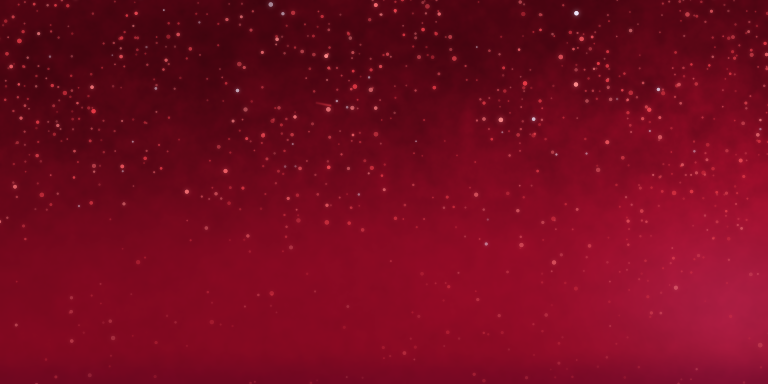
Write a Shadertoy shader that draws this background.

```glsl
// A crimson haze, dark above and glowing pink at the lower right, strewn with
// fine red sparks. Broad gradients and cloud noise make the haze; jittered
// cell grids scatter clustered sparks, denser near the top and on the right.

const vec3 DARK_WINE = vec3(0.285, 0.015, 0.062);
const vec3 CRIMSON = vec3(0.51, 0.033, 0.125);
const vec3 BRIGHT_RED = vec3(0.645, 0.05, 0.17);
const vec3 PINK_GLOW = vec3(0.07, 0.065, 0.10);
const vec3 SPARK_RED = vec3(0.90, 0.22, 0.27);
const vec3 SPARK_ROSE = vec3(1.0, 0.58, 0.58);
const vec3 SPARK_WHITE = vec3(0.95, 0.92, 1.0);

float hash(vec2 p) {
    vec3 q = fract(p.xyx * 0.1031);
    q += dot(q, q.yzx + 33.33);
    return fract((q.x + q.y) * q.z);
}

vec2 hash2(vec2 p) {
    return vec2(hash(p + 17.3), hash(p + 71.9));
}

float noise(vec2 p) {
    vec2 i = floor(p), f = fract(p);
    f = f * f * (3.0 - 2.0 * f);
    float low = mix(hash(i), hash(i + vec2(1, 0)), f.x);
    float high = mix(hash(i + vec2(0, 1)), hash(i + vec2(1, 1)), f.x);
    return mix(low, high, f.y);
}

// Cloud noise centred on zero
float clouds(vec2 p) {
    float sum = 0.0, weight = 0.5;
    for (int i = 0; i < 5; i++) {
        sum += weight * (noise(p) - 0.5);
        p = mat2(1.6, 1.2, -1.2, 1.6) * p + 5.7;
        weight *= 0.5;
    }
    return sum;
}

float blob(vec2 p, vec2 centre, vec2 size) {
    vec2 d = (p - centre) / size;
    return exp(-dot(d, d));
}

// Share of cells that hold a spark at p, gathered into loose clusters
float sparkDensity(vec2 p) {
    float top = smoothstep(0.35, 0.80, p.y);
    float right = blob(p, vec2(1.7, 0.55), vec2(0.35, 0.3));
    float cluster = smoothstep(0.25, 0.75, noise(p * 9.0 + 2.0));
    return (0.07 + 0.26 * top + 0.22 * right) * mix(0.4, 1.7, cluster);
}

vec3 haze(vec2 p) {
    float wisps = clouds(p * vec2(2.5, 4.0));
    float height = p.y - 0.09 * p.x + 0.11 * wisps;
    float lift = 1.0 - smoothstep(0.15, 0.86, height);
    vec3 color = mix(DARK_WINE, CRIMSON, 0.04 + 0.92 * lift);

    // Warmer red from the centre to the right edge
    float warm = 0.72 * blob(p, vec2(2.05, 0.38), vec2(0.62, 0.44))
               + 0.36 * blob(p, vec2(1.20, 0.28), vec2(0.60, 0.30));
    color = mix(color, BRIGHT_RED, min(warm, 1.0));
    color += PINK_GLOW * blob(p, vec2(1.93, 0.20), vec2(0.34, 0.22));

    // Soft and fine mottling, stronger above, and a dimmer lower edge
    float upper = smoothstep(0.30, 0.75, p.y);
    color *= 1.0 + mix(0.08, 0.28, upper) * clouds(p * 9.0 + 3.0);
    color *= 1.0 + mix(0.07, 0.28, upper) * clouds(p * 32.0 + 8.0);
    float floorShade = 1.0 - smoothstep(0.0, 0.10, p.y);
    return color * mix(vec3(1.0), vec3(0.87, 0.82, 1.02), floorShade);
}

// One grid of sparks; cellSize and radius are fractions of the height
vec3 addSparks(vec3 color, vec2 p, float cellSize, float radius, float strength, float seed) {
    vec2 cell = floor(p / cellSize);
    vec2 key = cell + seed;
    vec2 centre = (cell + 0.2 + 0.6 * hash2(key)) * cellSize;
    float present = step(hash(key + 5.1), sparkDensity(centre));

    float pixel = 1.0 / iResolution.y;
    float size = radius * mix(0.7, 1.1, hash(key + 9.7));
    float dist = length(p - centre);
    float core = 1.0 - smoothstep(size - 0.7 * pixel, size + 0.7 * pixel, dist);
    float halo = 0.25 * exp(-dist * dist / (size * size * 2.5));

    float heat = hash(key + 23.4);
    vec3 tint = mix(SPARK_RED, SPARK_ROSE, heat * heat);
    tint = mix(tint, SPARK_WHITE, step(0.96, heat));
    float fade = mix(0.45, 1.0, smoothstep(0.1, 0.6, centre.y));
    float light = strength * fade * mix(0.45, 1.0, hash(key + 41.2));
    return mix(color, tint, present * light * max(core, halo));
}

// A short tapered streak between two points
float streak(vec2 p, vec2 a, vec2 b, float width) {
    vec2 along = b - a;
    float t = clamp(dot(p - a, along) / dot(along, along), 0.0, 1.0);
    float d = length(p - a - along * t) / width;
    return exp(-d * d) * (0.4 + 0.6 * t);
}

void mainImage(out vec4 fragColor, in vec2 fragCoord) {
    vec2 p = fragCoord / iResolution.y;
    p.x *= 2.0 * iResolution.y / iResolution.x;

    vec3 color = haze(p);
    color = addSparks(color, p, 0.028, 0.0030, 0.60, 113.0);
    color = addSparks(color, p + 0.013, 0.045, 0.0045, 0.90, 37.0);
    color = addSparks(color, p, 0.067, 0.0058, 1.0, 211.0);
    color = mix(color, SPARK_RED, 0.6 * streak(p, vec2(0.825, 0.732), vec2(0.860, 0.725), 0.003));

    fragColor = vec4(clamp(color, 0.0, 1.0), 1.0);
}
```
